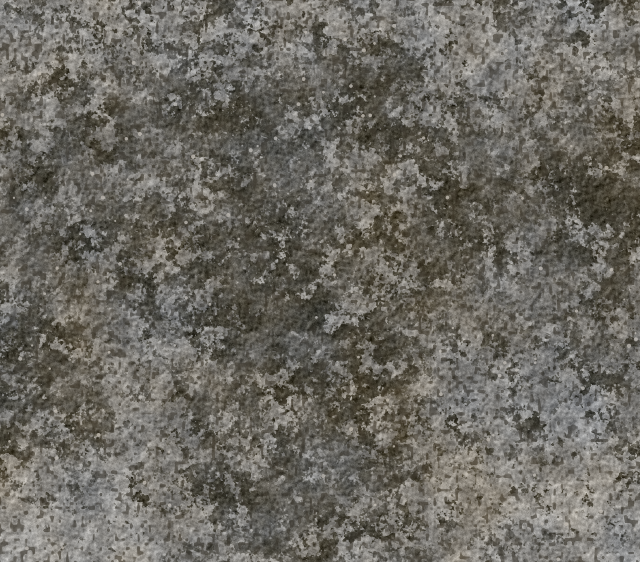
A Shadertoy shader for this texture:

```glsl
// Weathered concrete wall: pale flaking plaster over dark, mossy, pitted stone.

float hash(vec2 p) {
    vec3 q = fract(p.xyx * 0.1031);
    q += dot(q, q.yzx + 33.33);
    return fract((q.x + q.y) * q.z);
}

float noise(vec2 p) {
    vec2 cell = floor(p), f = fract(p);
    f = f * f * (3.0 - 2.0 * f);
    return mix(mix(hash(cell), hash(cell + vec2(1, 0)), f.x),
               mix(hash(cell + vec2(0, 1)), hash(cell + vec2(1, 1)), f.x), f.y);
}

// Layered noise; a higher gain gives a rougher, more broken result
float fbm(vec2 p, float gain) {
    float sum = 0.0, total = 0.0, weight = 1.0;
    for (int i = 0; i < 4; i++) {
        sum += weight * noise(p);
        total += weight;
        weight *= gain;
        p = mat2(1.6, 1.2, -1.2, 1.6) * p + 17.3;
    }
    return sum / total;
}

// Broad wear: pale lower corners and top, dark flanks above the middle
float weathering(vec2 uv) {
    float side = abs(2.0 * uv.x - 1.0);
    float band = (uv.y - 0.65) / 0.16;
    return 0.26 * (1.0 - smoothstep(0.0, 0.42, uv.y)) * side
         + 0.12 * smoothstep(0.75, 1.0, uv.y)
         - 0.10 * exp(-band * band) * smoothstep(0.2, 1.0, side) - 0.03;
}

// Sparse round grit, one candidate per cell
float grit(vec2 p) {
    vec2 cell = floor(p);
    vec2 center = 0.3 + 0.4 * vec2(hash(cell + 5.1), hash(cell + 9.7));
    float radius = 0.15 + 0.2 * hash(cell + 3.3);
    float d = length(fract(p) - center);
    return step(0.988, hash(cell)) * (1.0 - smoothstep(radius - 0.1, radius + 0.1, d));
}

void mainImage(out vec4 fragColor, in vec2 fragCoord) {
    vec2 uv = fragCoord / iResolution.xy;
    vec2 p = fragCoord / iResolution.y;

    // Plaster coverage: large patches broken up by fine crumbs
    float wear = weathering(uv);
    float patches = fbm(p * 5.0 + 3.7, 0.6) - 0.5;
    float streaks = noise(p * vec2(4.0, 24.0) + 8.0) - 0.5;
    float crumbs = fbm(p * 46.0, 0.85) - 0.5;
    float cover = crumbs + 0.6 * patches + 0.07 * streaks + wear;
    float plaster = smoothstep(-0.06, 0.07, cover);

    // Stone and plaster tones
    float tone = fbm(p * 16.0 + 41.0, 0.7);
    vec3 moss = mix(vec3(0.25, 0.237, 0.19), vec3(0.41, 0.40, 0.375),
                    smoothstep(0.25, 0.75, tone));
    vec3 pale = mix(vec3(0.46, 0.45, 0.43), vec3(0.62, 0.61, 0.59),
                    smoothstep(0.25, 0.75, fbm(p * 24.0 + 70.0, 0.8)));
    vec3 color = mix(moss, pale + 0.25 * wear, plaster);

    // Rough relief lit from the upper left, plus fine grain
    vec2 toLight = vec2(-0.0016, 0.0022);
    float relief = fbm((p - toLight) * 105.0, 0.7) - fbm((p + toLight) * 105.0, 0.7);
    float grain = noise(p * 235.0 + 12.0) - 0.5;
    color += 0.32 * relief + 0.13 * grain;

    // Small dark pits and scattered pale grit
    float pits = smoothstep(0.66, 0.86, noise(p * vec2(150.0, 125.0) + 29.0));
    color = mix(color, vec3(0.23, 0.21, 0.17), 0.6 * pits);
    color = mix(color, vec3(0.75, 0.73, 0.70), 0.8 * grit(p * 95.0));

    // Faint drift between rusty and cool stains
    float stain = fbm(p * 7.0 + 90.0, 0.7) - 0.5;
    color += stain * vec3(0.06, 0.01, -0.07);

    fragColor = vec4(clamp(color, 0.0, 1.0), 1.0);
}
```
